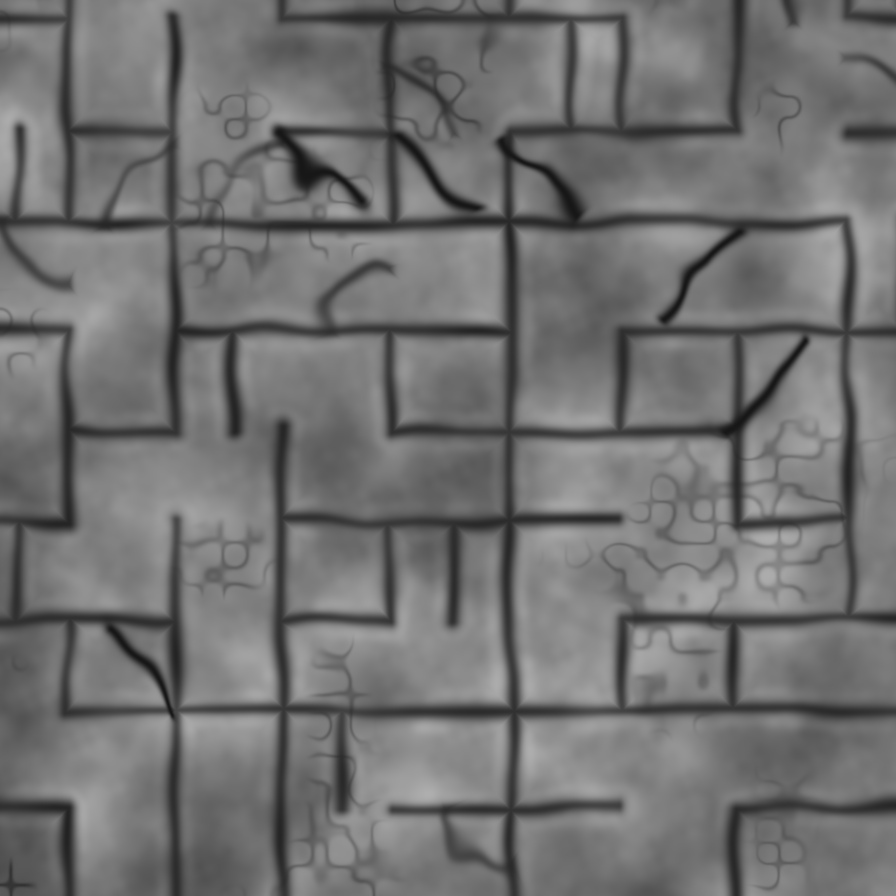
This texture is drawn by a Shadertoy shader. Its source:

```glsl
// Grey mottled stone wall of interlocking blocks with dark soft joints and cracks
const vec2 GRID = vec2(8.2, 9.0);        // cells across the canvas
const vec2 ORIGIN = vec2(0.35, 0.2);     // shift of the grid, in cells
const float LINE_JITTER = 0.26;          // uneven spacing of the grid lines
const float LINK_CHANCE = 0.84;          // how often a cell merges with a neighbour
const float JOINT_WIDTH = 0.0076;
const float CRACK_WIDTH = 0.0085;
const float JOINT_WOBBLE = 0.010;
const float CRACK_WOBBLE = 0.030;
const float STONE_TONE = 0.482;
const float MOTTLE = 0.50;
const float JOINT_TONE = 0.15;
const float CRACK_TONE = 0.09;
const float RIM_LIGHT = 0.055;
const float FAR = 1.0;

float hash(vec2 p) {
    return fract(sin(dot(p, vec2(127.1, 311.7))) * 43758.5453);
}

float noise(vec2 p) {
    vec2 i = floor(p), f = fract(p);
    f = f * f * (3.0 - 2.0 * f);
    return mix(mix(hash(i), hash(i + vec2(1, 0)), f.x),
               mix(hash(i + vec2(0, 1)), hash(i + vec2(1, 1)), f.x), f.y);
}

float fbm(vec2 p) {
    float sum = 0.0, weight = 0.53;
    for (int i = 0; i < 4; i++) {
        sum += weight * noise(p);
        p = mat2(0.8, 0.6, -0.6, 0.8) * p * 2.03 + 17.3;
        weight *= 0.5;
    }
    return sum;
}

vec2 wobble(vec2 p, float frequency) {
    return vec2(noise(p * frequency), noise(p * frequency + 53.0)) - 0.5;
}

float segmentDistance(vec2 p, vec2 a, vec2 b) {
    vec2 ab = b - a;
    return length(p - a - ab * clamp(dot(p - a, ab) / dot(ab, ab), 0.0, 1.0));
}

// Lower left corner of a cell, on unevenly spaced grid lines
vec2 corner(vec2 cell) {
    vec2 shift = vec2(hash(vec2(cell.x, 7.0)), hash(vec2(19.0, cell.y))) - 0.5;
    return (cell + LINE_JITTER * shift - ORIGIN) / GRID;
}

// Neighbour that a cell merges with, or the cell itself
vec2 partner(vec2 cell) {
    float h = hash(cell + 31.0) / LINK_CHANCE;
    if (h > 1.0) return cell;
    float way = h < 0.5 ? -1.0 : 1.0;
    return cell + (fract(h * 2.0) < 0.5 ? vec2(way, 0) : vec2(0, way));
}

bool joined(vec2 a, vec2 b) {
    return partner(a) == b || partner(b) == a;
}

void mainImage(out vec4 fragColor, in vec2 fragCoord) {
    vec2 uv = fragCoord / iResolution.xy;
    vec2 p = uv + JOINT_WOBBLE * wobble(uv, 17.0);
    vec2 q = uv + CRACK_WOBBLE * wobble(uv, 24.0);
    vec2 home = floor(uv * GRID + ORIGIN);
    float joint = FAR, chip = FAR, crack = FAR;

    for (int y = -1; y <= 1; y++)
    for (int x = -1; x <= 1; x++) {
        vec2 cell = home + vec2(x, y);
        vec2 low = corner(cell), high = corner(cell + 1.0);

        // Joints where cells stay apart
        if (!joined(cell, cell - vec2(1, 0)))
            joint = min(joint, segmentDistance(p, low, vec2(low.x, high.y)));
        if (!joined(cell, cell - vec2(0, 1)))
            joint = min(joint, segmentDistance(p, low, vec2(high.x, low.y)));

        // Occasional crack, chipped corner or narrow split inside a cell
        float kind = hash(cell + 71.0);
        vec2 side = step(0.5, vec2(hash(cell + 5.0), hash(cell + 11.0)));
        vec2 start = mix(low, high, side);
        if (kind < 0.07) {
            vec2 end = mix(low, high, mix(vec2(0.65, 0.85), vec2(0.35, 0.15), side));
            crack = min(crack, segmentDistance(q, start, end));
        } else if (kind < 0.17) {
            vec2 outside = max(low - p, p - high);
            float arc = abs(length(q - start) - mix(0.05, 0.09, hash(cell + 3.0)));
            chip = min(chip, max(arc, max(outside.x, outside.y)));
        } else if (kind < 0.24) {
            float middle = mix(low.x, high.x, 0.55);
            joint = min(joint, segmentDistance(p, vec2(middle, low.y), vec2(middle, high.y)));
        }
    }

    // Cloudy stone with a few faint scribbled flaws
    float tone = STONE_TONE + MOTTLE * (fbm(uv * 9.5 + 4.0) - 0.5);
    float vein = (noise(uv * 42.0 + 9.0) - 0.5) / 0.09;
    float flaws = smoothstep(0.68, 0.85, noise(uv * 8.0 + 37.0));
    tone -= 0.13 * flaws * exp(-vein * vein);

    // Pale rim beside the joints
    float rim = (joint - 2.3 * JOINT_WIDTH) / JOINT_WIDTH;
    tone += RIM_LIGHT * exp(-rim * rim) * noise(uv * 21.0 + 61.0);

    // Dark lines, uneven in depth and width
    float wear = noise(uv * 15.0 + 83.0);
    float jointLine = joint / (JOINT_WIDTH * mix(0.8, 1.2, wear));
    float chipLine = chip / (JOINT_WIDTH * 0.85);
    float crackLine = crack / (CRACK_WIDTH * mix(0.6, 1.4, wear));
    tone = mix(tone, JOINT_TONE, mix(0.65, 1.05, wear) * exp(-jointLine * jointLine));
    tone = mix(tone, JOINT_TONE, mix(0.35, 0.9, wear) * exp(-chipLine * chipLine));
    tone = mix(tone, CRACK_TONE, exp(-crackLine * crackLine));

    fragColor = vec4(vec3(tone), 1.0);
}
```
